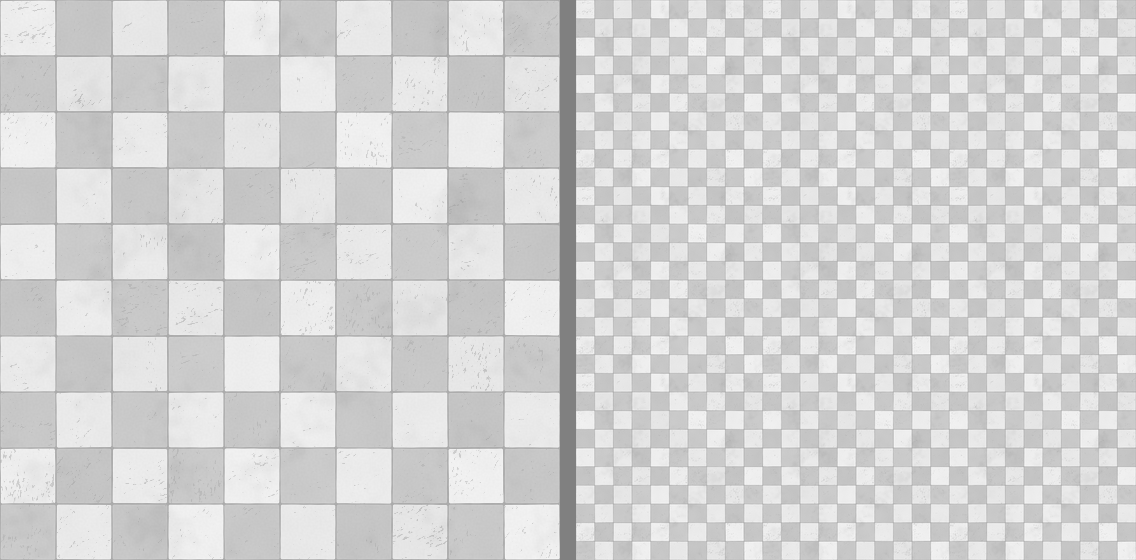
Left: one tile. Right: repeated 3 by 3.
Give the GLSL for this texture, as a WebGL 1 fragment shader.

```glsl
precision highp float;
// Checkerboard of ten by ten worn tiles in pale and mid grey, set in thin grout.
// Each tile is a slightly tilted rounded box with its own shade, flecks and
// scratches; broad smudges from wrapping gradient noise run across the tiles.
uniform vec2 u_resolution;

const float TILES = 10.0;
const float LOCAL_PERIOD = 256.0;
const float HALF_SIZE = 0.487;
const float CORNER_RADIUS = 0.03;
const vec3 PALE = vec3(0.92);
const vec3 GREY = vec3(0.78);
const vec3 GROUT = vec3(0.67);

float hash(vec2 p) {
  vec3 q = fract(p.xyx * 0.1031);
  q += dot(q, q.yzx + 33.33);
  return fract((q.x + q.y) * q.z);
}

vec2 rotate(vec2 p, float angle) {
  float c = cos(angle), s = sin(angle);
  return vec2(c * p.x + s * p.y, c * p.y - s * p.x);
}

float cornerSlope(vec2 corner, vec2 offset, float period) {
  float angle = 6.2832 * hash(mod(corner, period) + 0.5);
  return dot(vec2(cos(angle), sin(angle)), offset);
}

// Gradient noise that wraps after a whole number of cells
float gradientNoise(vec2 p, float period) {
  vec2 i = floor(p), f = fract(p);
  vec2 u = f * f * f * (f * (f * 6.0 - 15.0) + 10.0);
  vec2 e = vec2(1.0, 0.0);
  float low = mix(cornerSlope(i, f, period),
                  cornerSlope(i + e.xy, f - e.xy, period), u.x);
  float high = mix(cornerSlope(i + e.yx, f - e.yx, period),
                   cornerSlope(i + e.xx, f - e.xx, period), u.x);
  return mix(low, high, u.y);
}

float roundedBox(vec2 p, float halfSize, float radius) {
  vec2 d = abs(p) - halfSize + radius;
  return length(max(d, 0.0)) + min(max(d.x, d.y), 0.0) - radius;
}

// Slanted flecks and scratches, gathered in patches
float flecks(vec2 p, vec2 seed, float angle, float amount) {
  vec2 q = rotate(p, angle);
  float fine = gradientNoise(q * vec2(9.0, 23.0) + seed, LOCAL_PERIOD)
             + 0.5 * gradientNoise(q * vec2(25.0, 46.0) + seed.yx, LOCAL_PERIOD);
  float patches = gradientNoise(q * vec2(2.2, 3.6) + seed + 31.0, LOCAL_PERIOD);
  return smoothstep(0.28, 0.58, fine + 0.6 * patches + amount);
}

// Signed distance to a tile whose edges are a little uneven
float tileEdge(vec2 p, vec2 id, vec2 seed) {
  float tilt = (hash(id + 17.0) - 0.5) * 0.018;
  float size = HALF_SIZE + (hash(id + 29.0) - 0.5) * 0.006;
  float wobble = 0.005 * gradientNoise(p * 5.0 + seed, LOCAL_PERIOD);
  return roundedBox(rotate(p, tilt), size, CORNER_RADIUS) + wobble;
}

void main() {
  vec2 uv = gl_FragCoord.xy / u_resolution;
  vec2 grid = uv * TILES;
  vec2 id = floor(grid);
  vec2 p = fract(grid) - 0.5;
  vec2 seed = floor(200.0 * vec2(hash(id + 41.0), hash(id + 73.0)));
  float pixel = TILES / min(u_resolution.x, u_resolution.y);

  // Alternating base colours with a shade per tile
  float pale = mod(id.x + id.y, 2.0);
  vec3 color = mix(GREY, PALE, pale);
  color += (hash(id + 5.0) - 0.5) * mix(0.03, 0.045, pale);

  // Soft mottling and fine grain
  color += 0.012 * gradientNoise(p * 2.0 + seed, LOCAL_PERIOD);
  color += 0.014 * gradientNoise(p * 24.0 + seed.yx, LOCAL_PERIOD);

  // Broad smudges shared by neighbouring tiles
  float cloud = gradientNoise(uv * 8.0, 8.0);
  float streak = gradientNoise(uv * 40.0 + 3.0, 40.0);
  color -= 0.035 * smoothstep(0.05, 0.6, cloud + 0.4 * streak);

  // Wear that differs in strength and direction from tile to tile
  float wear = hash(id + 11.0);
  float amount = mix(-0.26, 0.0, wear * wear) + 0.12 * cloud;
  float angle = 0.85 + (hash(id + 59.0) - 0.5) * 1.4;
  color -= mix(0.06, 0.13, pale) * flecks(p, seed, angle, amount);

  // Faint bright rim, then grout around the tile
  float edge = tileEdge(p, id, seed);
  color += 0.015 * smoothstep(-0.035, -0.005, edge);
  float grain = 0.02 * gradientNoise(uv * 120.0, 120.0);
  float tileMask = 1.0 - smoothstep(-0.6 * pixel, 0.6 * pixel, edge);
  gl_FragColor = vec4(mix(GROUT + grain, color, tileMask), 1.0);
}
```
